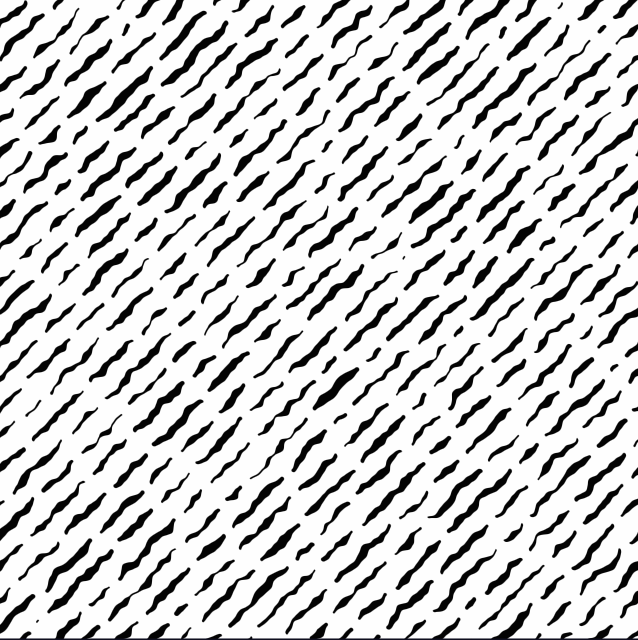
This pattern is drawn by a Shadertoy shader. Its source:

```glsl
// Hand-inked diagonal dashes: parallel rows are split at jittered positions into
// round-capped strokes. Gradient noise bends each stroke and swells its width.

float hash(vec2 p) {
    vec3 q = fract(p.xyx * vec3(0.1031, 0.1030, 0.0973));
    q += dot(q, q.yzx + 33.33);
    return fract((q.x + q.y) * q.z);
}

float cornerGradient(vec2 cell, vec2 offset) {
    float angle = 6.2832 * hash(cell);
    return dot(vec2(cos(angle), sin(angle)), offset);
}

float gradientNoise(vec2 p) {
    vec2 i = floor(p), f = fract(p);
    vec2 w = f * f * f * (f * (f * 6.0 - 15.0) + 10.0);
    vec2 e = vec2(1, 0);
    return mix(
        mix(cornerGradient(i, f), cornerGradient(i + e, f - e), w.x),
        mix(cornerGradient(i + e.yx, f - e.yx), cornerGradient(i + 1.0, f - 1.0), w.x),
        w.y);
}

// Jittered position along a row where one dash ends and the next begins
float dashBreak(float index, float row) {
    return (index + 0.85 * (hash(vec2(index, row)) - 0.5)) * 0.1;
}

// Signed distance to the nearest dash; x runs along the rows, y across them
float dashDistance(vec2 p) {
    float spacing = 0.0352;
    float row = floor(p.y / spacing);
    float across = p.y - (row + 0.5) * spacing;
    float along = p.x + hash(vec2(row, 91.0));

    // Wobble of the centre line, and swelling of the ink
    across += 0.009 * gradientNoise(vec2(along * 27.0, row * 3.7))
            + 0.005 * gradientNoise(vec2(along * 66.0, row * 5.3 + 40.0));
    float swell = 0.0045 * gradientNoise(vec2(along * 46.0, row * 4.3 + 80.0));

    float nearest = 1.0;
    float cell = floor(along / 0.1);
    for (float k = -1.0; k <= 1.0; k++) {
        float index = cell + k;
        float start = dashBreak(index, row) + 0.011;
        float end = dashBreak(index + 1.0, row) - 0.011;
        float weight = hash(vec2(index + 17.0, row + 53.0));
        float shift = 0.004 * (hash(vec2(index + 71.0, row + 29.0)) - 0.5);

        // Heavy dashes have smoother edges; all of them narrow at the ends
        float taper = mix(0.55, 1.0, smoothstep(0.0, 0.02, min(along - start, end - along)));
        float radius = mix(0.0032, 0.0062, weight) + swell * (1.4 - 0.7 * weight);
        radius = max(radius * taper, 0.0013);

        float beyond = max(max(start - along, along - end), 0.0);
        nearest = min(nearest, length(vec2(beyond, across - shift)) - radius);
    }
    return nearest;
}

void mainImage(out vec4 fragColor, in vec2 fragCoord) {
    vec2 p = fragCoord / iResolution.y;
    float soft = 0.8 / iResolution.y;

    // Rows rise to the right at 45 degrees
    vec2 rowSpace = vec2(p.x + p.y, p.y - p.x) * 0.70711 + 3.0;
    float ink = 1.0 - smoothstep(-soft, soft, dashDistance(rowSpace));
    vec3 color = mix(vec3(0.995), vec3(0.01), ink);

    // Thin dark rule along the lower edge
    float rule = 1.0 - smoothstep(-soft, soft, p.y - 0.0024);
    color = mix(color, vec3(0.06, 0.06, 0.12), rule);
    fragColor = vec4(color, 1.0);
}
```
